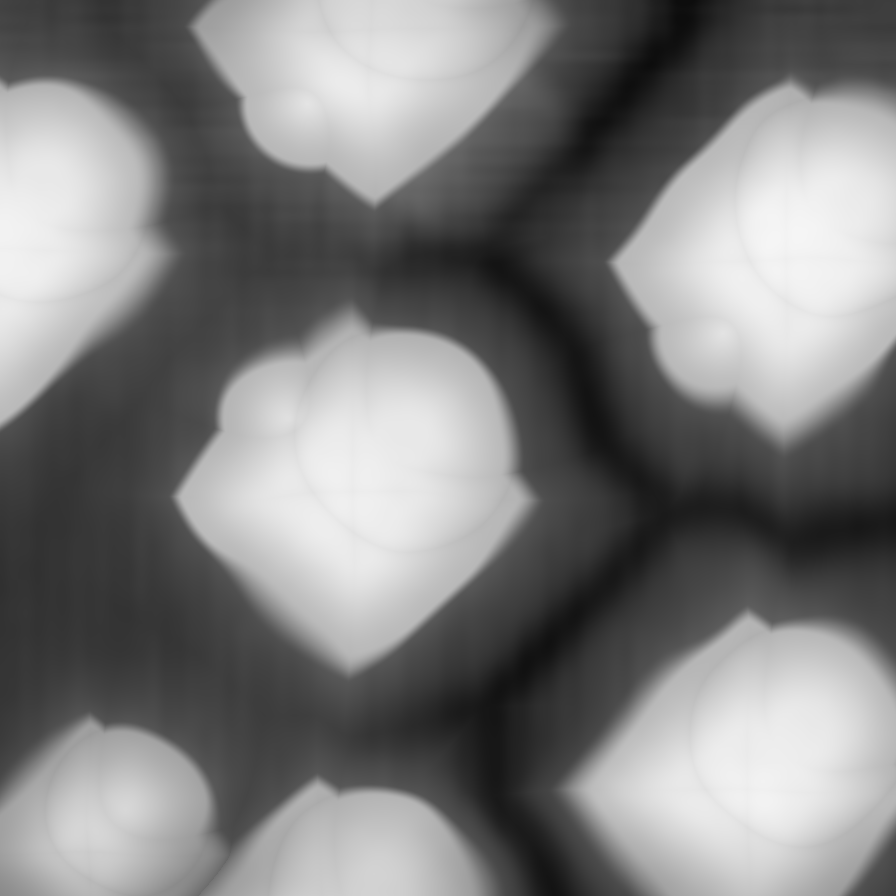
Write a three.js fragment shader that draws this texture map.

```glsl
varying vec2 vUv;

const float GRAIN_RADIUS = 0.2;
const int GRAIN_COUNT = 7;

float hash(vec2 p) {
  return fract(sin(dot(p, vec2(127.1, 311.7))) * 43758.5453);
}

float noise(vec2 p) {
  vec2 cell = floor(p);
  vec2 f = fract(p);
  f = f * f * (3.0 - 2.0 * f);
  float low = mix(hash(cell), hash(cell + vec2(1.0, 0.0)), f.x);
  float high = mix(hash(cell + vec2(0.0, 1.0)), hash(cell + vec2(1.0)), f.x);
  return mix(low, high, f.y);
}

float fbm(vec2 p) {
  float sum = 0.0;
  float weight = 0.5;
  for (int i = 0; i < 4; i++) {
    sum += weight * noise(p);
    p = p * 2.03 + 17.3;
    weight *= 0.5;
  }
  return sum / 0.9375;
}

float circle(vec2 p, vec2 center, float radius) {
  return length(p - center) - radius;
}

// Diamond with slightly bowed sides
float diamond(vec2 p, float radius) {
  vec2 q = pow(abs(p) + 0.0001, vec2(1.15));
  return (pow(q.x + q.y, 1.0 / 1.15) - radius) / 1.25;
}

// Returns outline distance and lobe distance
vec2 grain(vec2 p, float sideLobe, float sideRadius) {
  float lobe = circle(p, vec2(0.06, 0.065), 0.125);
  float side = circle(p, vec2(-0.07, 0.085 * sideLobe), sideRadius);
  return vec2(min(diamond(p, GRAIN_RADIUS), min(lobe, side)), lobe);
}

// Crowding is strongest toward the lower left of the ring
float crowding(float angle) {
  return pow(max(0.0, cos(angle - 3.75)), 6.0);
}

vec2 ringCenter(float angle, float crowd) {
  float a = angle + 0.55 * crowd;
  return (0.52 + 0.04 * cos(a)) * vec2(cos(a), sin(a));
}

float groundTone(vec2 p, float d, float gap) {
  float tone = 0.2 + 0.14 * exp(-max(d, 0.0) / 0.045);
  tone += 0.11 * (fbm(p * 5.0) - 0.42);

  // Dark channels halfway between neighbours
  float channel = exp(-gap * gap / 0.004) * smoothstep(0.3, 0.6, p.x);
  tone -= 0.13 * channel * smoothstep(0.01, 0.05, d);

  // Faint buried disc and fine streaks
  float disc = circle(p, vec2(0.535, 0.83), 0.115);
  tone += 0.07 * (1.0 - smoothstep(-0.03, 0.012, disc));
  tone += 0.03 * (noise(p * vec2(9.0, 95.0)) - 0.5) * smoothstep(0.5, 1.0, p.y);
  tone += 0.02 * (noise(p * vec2(70.0, 8.0)) - 0.5);
  return max(tone, 0.05);
}

float grainTone(vec2 p, vec2 local, float d, float lobe, float crowd) {
  float tone = mix(0.72, 0.91, smoothstep(0.0, 0.1, -d));
  tone += 0.05 * exp(-dot(local, local) / 0.006);
  tone += 0.05 * (fbm(p * 9.0) - 0.5);

  // Soft seam around the lobe and a faint axial cross
  tone -= 0.035 * exp(-abs(lobe) / 0.008);
  tone -= 0.015 * (exp(-abs(local.x) / 0.008) + exp(-abs(local.y) / 0.008));
  tone -= 0.1 * smoothstep(0.38, 0.5, abs(p.y - 0.5)) + 0.08 * crowd;
  return tone;
}

void main() {
  vec2 warp = vec2(noise(vUv * 11.0), noise(vUv * 11.0 + 41.0)) - 0.5;
  vec2 p = vUv + 0.014 * warp;
  float nearest = 9.0;
  float second = 9.0;
  float lobe = 9.0;
  float crowd = 0.0;
  vec2 local = vec2(0.0);

  // Ring of six grains, then the central one
  for (int i = 0; i < GRAIN_COUNT; i++) {
    float index = float(i);
    float isCenter = step(5.5, index);
    float angle = 0.49 + 1.03 * index;
    float c = crowding(angle);
    float size = 1.0 - 0.28 * c;
    vec2 center = vec2(0.39, 0.447) + ringCenter(angle, c) * (1.0 - isCenter);
    float hasSide = max(isCenter, 1.0 - step(1.5, index));
    vec2 q = (p - center) / size;
    vec2 g = grain(q, isCenter * 2.0 - 1.0, 0.075 * hasSide) * size;
    second = min(second, max(nearest, g.x));
    if (g.x < nearest) {
      nearest = g.x;
      lobe = g.y;
      local = q;
      crowd = c;
    }
  }

  float softness = mix(0.007, 0.022, smoothstep(0.35, 0.8, noise(vUv * 6.0 + 9.0)));
  float cover = 1.0 - smoothstep(-softness, softness, nearest);
  float ground = groundTone(vUv, nearest, second - nearest);
  float face = grainTone(vUv, local, nearest, lobe, crowd);
  gl_FragColor = vec4(vec3(mix(ground, face, cover)), 1.0);
}
```
